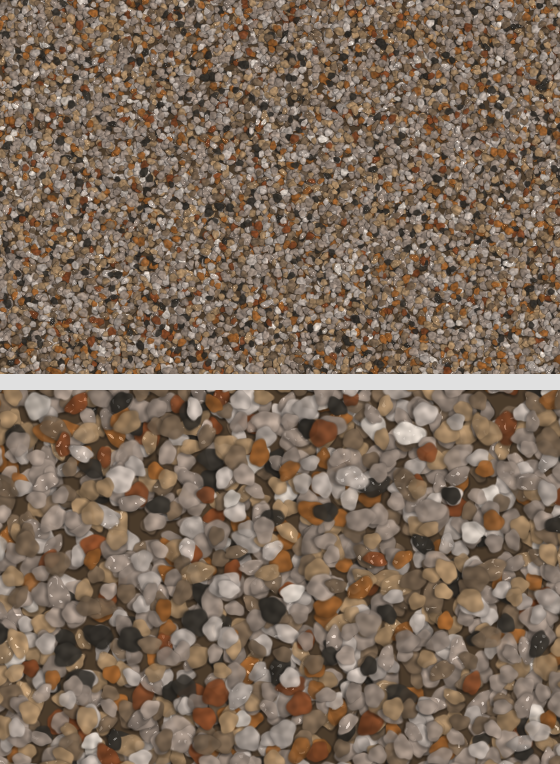
Top, the full canvas; bottom, a detail of the centre.
Give the GLSL for this texture, as a WebGL 2 fragment shader.

```glsl
#version 300 es
precision highp float;

uniform vec2 u_resolution;
out vec4 fragColor;

const float GRAINS_PER_HEIGHT = 50.0;
const int LAYERS = 4;
const vec3 GAP_COLOR = vec3(0.29, 0.23, 0.17);
const vec2 LIGHT_DIR = vec2(-0.45, 0.89);

// Mineral colours, with the cumulative share in w
const vec4 MINERALS[8] = vec4[8](
  vec4(0.57, 0.51, 0.465, 0.34),
  vec4(0.68, 0.635, 0.60, 0.49),
  vec4(0.60, 0.49, 0.365, 0.66),
  vec4(0.44, 0.365, 0.29, 0.79),
  vec4(0.55, 0.345, 0.17, 0.865),
  vec4(0.45, 0.25, 0.14, 0.905),
  vec4(0.19, 0.175, 0.155, 0.975),
  vec4(0.78, 0.74, 0.70, 1.01)
);

vec3 hash3(vec2 p) {
  vec3 q = fract(vec3(p.xyx) * vec3(0.1031, 0.1030, 0.0973));
  q += dot(q, q.yxz + 33.33);
  return fract((q.xxy + q.yzz) * q.zyx);
}

mat2 rotation(float angle) {
  float c = cos(angle), s = sin(angle);
  return mat2(c, s, -s, c);
}

float cornerGradient(vec2 cell, vec2 corner, vec2 f) {
  float angle = 6.2832 * hash3(cell + corner).x;
  return dot(vec2(cos(angle), sin(angle)), f - corner);
}

float gradientNoise(vec2 p) {
  vec2 i = floor(p), f = fract(p);
  vec2 u = f * f * (3.0 - 2.0 * f);
  float low = mix(cornerGradient(i, vec2(0, 0), f), cornerGradient(i, vec2(1, 0), f), u.x);
  float high = mix(cornerGradient(i, vec2(0, 1), f), cornerGradient(i, vec2(1, 1), f), u.x);
  return mix(low, high, u.y);
}

vec3 mineralColor(float pick) {
  for (int i = 0; i < 7; i++) {
    if (pick < MINERALS[i].w) return MINERALS[i].rgb;
  }
  return MINERALS[7].rgb;
}

// Distance from the centre relative to an angular pebble outline
float pebble(vec2 p, float radius, vec3 seed) {
  p = rotation(6.2832 * seed.x) * p;
  p *= vec2(1.0 - 0.24 * seed.y, 1.0 + 0.30 * seed.y);
  float a = atan(p.y, p.x);
  float outline = 1.0 + 0.08 * cos(3.0 * a + 6.2832 * seed.z)
                + 0.05 * cos(5.0 * a + 20.0 * seed.y);
  return length(p) / (radius * outline);
}

// Soft dome, cloudy body and rare small glints
vec3 shadeGrain(vec2 p, float q, float radius, vec3 base, vec3 seed) {
  float dome = sqrt(max(1.0 - q * q, 0.0));
  float cloud = gradientNoise(p * 2.6 + seed.xy * 90.0);
  float spark = gradientNoise(p * 5.0 + seed.yx * 70.0);
  float tone = 0.88 + 0.17 * dome + 0.10 * dot(p, LIGHT_DIR) / radius;
  tone *= (0.89 + 0.22 * seed.z) * (1.0 + 0.34 * cloud);
  float glint = smoothstep(0.25, 0.45, spark) * smoothstep(0.70, 1.0, seed.y);
  return base * tone + 0.35 * glint * dome;
}

vec3 drawLayer(vec3 color, vec2 p, float pixel, float coverage, vec2 offset) {
  vec2 home = floor(p);
  for (int y = -1; y <= 1; y++) {
    for (int x = -1; x <= 1; x++) {
      vec2 cell = home + vec2(x, y);
      vec3 place = hash3(cell + offset);
      vec3 shape = hash3(cell + offset + 271.0);
      vec3 matter = hash3(cell + offset + 613.0);
      if (matter.z > coverage) continue;

      vec2 local = p - cell - 0.5 - 0.7 * (place.xy - 0.5);
      float radius = mix(0.38, 0.62, place.z * place.z);
      float q = pebble(local, radius, shape);
      float shadowQ = pebble(local + 0.08 * LIGHT_DIR, radius, shape);
      color *= mix(0.72, 1.0, smoothstep(0.85, 1.28, shadowQ));

      float clump = 0.10 * gradientNoise(cell * 0.17 + offset);
      vec3 base = mineralColor(clamp(matter.x + clump, 0.0, 1.0));
      vec3 grain = shadeGrain(local, q, radius, base, vec3(shape.xy, matter.y));
      // Clear grains let a little of the bed show through
      float opacity = mix(0.82, 0.98, shape.z);
      float edge = 0.05 + 0.75 * pixel / radius;
      color = mix(color, grain, opacity * (1.0 - smoothstep(1.0 - edge, 1.0 + edge, q)));
    }
  }
  return color;
}

void main() {
  vec2 p = gl_FragCoord.xy / u_resolution.y * GRAINS_PER_HEIGHT;
  float pixel = GRAINS_PER_HEIGHT / u_resolution.y;
  vec3 color = GAP_COLOR;

  // Stack grain layers from the full bed up to a sparse top
  for (int i = 0; i < LAYERS; i++) {
    float level = float(i);
    vec2 shifted = rotation(0.7 * level) * p + 200.0 + 37.4 * level;
    color = drawLayer(color, shifted, pixel, 1.0 - 0.18 * level, vec2(53.0 * level));
  }
  fragColor = vec4(clamp(color, 0.0, 1.0), 1.0);
}
```
